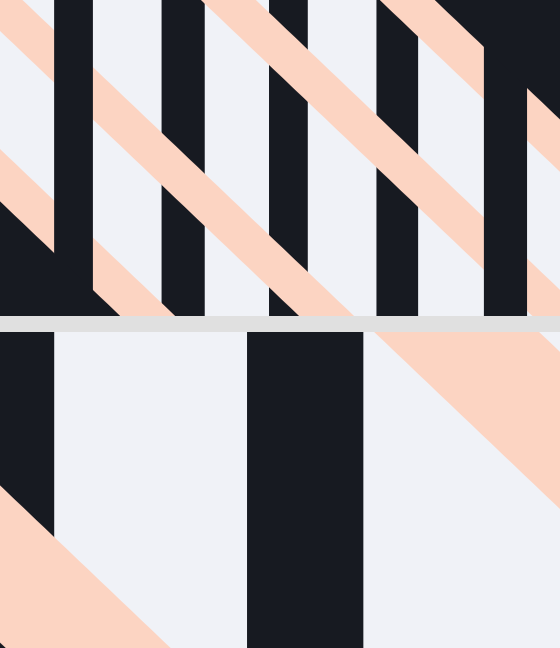
Top: the whole. Bottom: its middle third, enlarged.
Reproduce this pattern procedurally as a Shadertoy shader.

```glsl
const vec3 INK = vec3(0.09, 0.10, 0.13);
const vec3 PAPER = vec3(0.94, 0.95, 0.97);
const vec3 PEACH = vec3(0.99, 0.83, 0.76);

const int GAP_COUNT = 5;
const int GROUP_SIZE = 4;         // every fourth gap lies over the ribbons
const float GAP_START = 0.1713;
const float GAP_PITCH = 0.3400;
const float SLOPE = 0.953;
const float RIBBON_HALF = 0.0829;
const float INNER_RIBBON = 0.3519;
const float OUTER_RIBBON = 0.8912;

// Coverage of the inside of a signed distance
float coverage(float dist, float pixel) {
    return clamp(0.5 - dist / pixel, 0.0, 1.0);
}

// Signed distance to a band along one axis
float band(float x, float center, float halfWidth) {
    return abs(x - center) - halfWidth;
}

// Gap widths vary slightly from one repeat to the next
float gapWidth(int index) {
    float widths[GAP_COUNT] = float[](0.1227, 0.1366, 0.1227, 0.1319, 0.1366);
    return widths[index];
}

// Signed distance to one vertical gap
float gap(float x, int index) {
    float halfWidth = 0.5 * gapWidth(index);
    float left = GAP_START + GAP_PITCH * float(index);
    return band(x, left + halfWidth, halfWidth);
}

void mainImage(out vec4 fragColor, in vec2 fragCoord) {
    vec2 p = fragCoord / iResolution.y;
    float pixel = 1.0 / iResolution.y;

    // Diagonal offset, mirrored about the middle of the panel
    float diagonal = abs(1.0 - p.y - SLOPE * p.x + 0.3368);
    float toNormal = inversesqrt(1.0 + SLOPE * SLOPE);

    // Gaps beneath and above the ribbons
    float lowerGaps = 0.0;
    float upperGaps = 0.0;
    for (int i = 0; i < GAP_COUNT; i++) {
        float cover = coverage(gap(p.x, i), pixel);
        if (i % GROUP_SIZE == 0) upperGaps = max(upperGaps, cover);
        else lowerGaps = max(lowerGaps, cover);
    }

    // Two mirrored pairs of ribbons; the outer pair ends the panel
    float ribbon = min(band(diagonal, INNER_RIBBON, RIBBON_HALF),
                       band(diagonal, OUTER_RIBBON, RIBBON_HALF));
    float panel = diagonal - OUTER_RIBBON;

    // Layers from back to front
    vec3 color = mix(INK, PAPER, coverage(panel * toNormal, pixel));
    color = mix(color, INK, lowerGaps);
    color = mix(color, PEACH, coverage(ribbon * toNormal, pixel));
    color = mix(color, INK, upperGaps);
    fragColor = vec4(color, 1.0);
}
```
